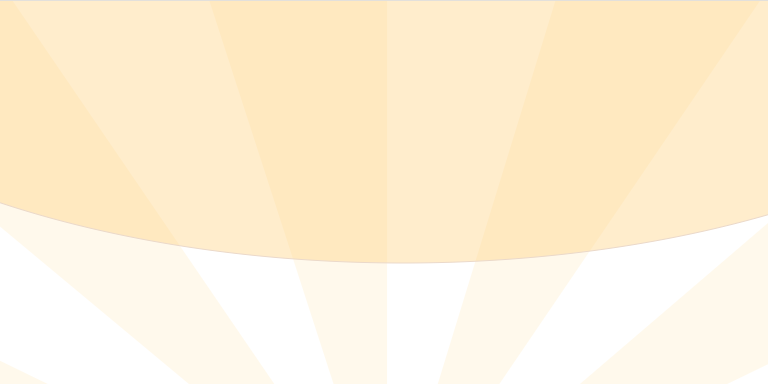
Give the GLSL for this background, as a Shadertoy shader.

```glsl
// Cream sunburst on white under a translucent amber dome with a thin rim.

const vec3 WHITE = vec3(1.0);
const vec3 CREAM = vec3(1.0, 0.976, 0.925);
const vec3 AMBER = vec3(1.0, 0.797, 0.43);
const vec3 RIM = vec3(0.92, 0.85, 0.79);
const vec3 TOP_RULE = vec3(0.89, 0.88, 0.86);

const float AMBER_ALPHA = 0.35;
const float LINE_WIDTH = 0.0026;
const vec2 BURST_CENTER = vec2(1.008, -0.430);
const vec2 DOME_CENTER = vec2(1.0505, 1.1745);
const vec2 DOME_RADII = vec2(1.823, 0.8594);

// Horizontal run per unit of height for each ray edge, left to right
const int EDGE_COUNT = 9;
const float EDGE_SLOPES[EDGE_COUNT] = float[EDGE_COUNT](
    -2.055, -1.200, -0.683, -0.324, 0.0, 0.307, 0.680, 1.168, 2.060);

// Smooth coverage of the region where the distance is negative
float fill(float dist, float pixel) {
    return clamp(0.5 - dist / pixel, 0.0, 1.0);
}

// Coverage of a line of the given width, also when thinner than a pixel
float stroke(float dist, float width, float pixel) {
    return fill(dist - 0.5 * width, pixel) - fill(dist + 0.5 * width, pixel);
}

// Approximate signed distance to an ellipse, accurate near its edge
float ellipseDistance(vec2 p, vec2 radii) {
    float k = length(p / radii);
    float gradient = length(p / (radii * radii));
    return k * (k - 1.0) / max(gradient, 1e-4);
}

// Alternating wedges: the sign flips at every edge crossed
float rayCoverage(vec2 p, float pixel) {
    float side = 1.0;
    for (int i = 0; i < EDGE_COUNT; i++) {
        float slope = EDGE_SLOPES[i];
        float dist = (p.x - slope * p.y) / sqrt(1.0 + slope * slope);
        side *= 1.0 - 2.0 * fill(dist, pixel);
    }
    return 0.5 - 0.5 * side;
}

void mainImage(out vec4 fragColor, in vec2 fragCoord) {
    float pixel = 1.0 / iResolution.y;
    vec2 p = fragCoord * pixel;
    p.x *= 2.0 * iResolution.y / iResolution.x;

    // Rays
    vec3 color = mix(WHITE, CREAM, rayCoverage(p - BURST_CENTER, pixel));

    // Dome and its rim
    float dome = ellipseDistance(p - DOME_CENTER, DOME_RADII);
    color = mix(color, AMBER, AMBER_ALPHA * fill(dome, pixel));
    color = mix(color, RIM, stroke(dome, LINE_WIDTH, pixel));

    // Hairline along the top
    color = mix(color, TOP_RULE, fill(1.0 - LINE_WIDTH - p.y, pixel));

    fragColor = vec4(color, 1.0);
}
```
